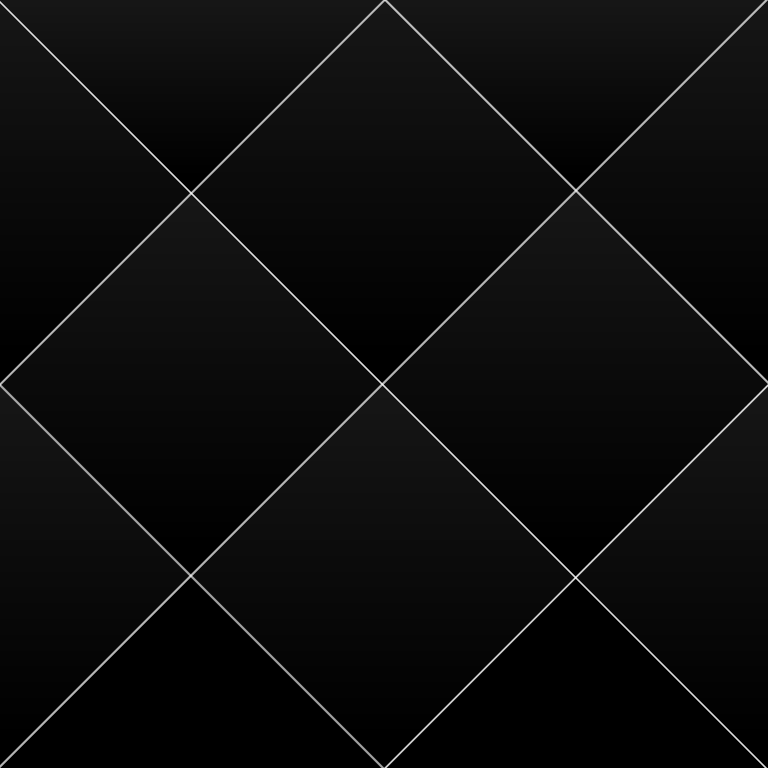
Give the GLSL for this pattern, as a Shadertoy shader.

```glsl
// Black diamond panels, two repeats across and two down, split by fine pale lines.
// The canvas is turned into diagonal coordinates whose integer cells are the panels;
// each panel fades downward to black, and each line varies a little in place and tone.

const float PANELS = 2.0;                        // repeats per side
const vec3 PANEL_TOP = vec3(0.085);              // shade at the upper corner
const float FADE_START = 0.08, FADE_END = 0.97;  // span of the fade, base to apex

// Per-line variation, ordered from the lower-left (falling) or upper-left (rising)
const vec3 FALLING_SHIFT = vec3(-0.0013, -0.0026, 0.0017);
const vec3 FALLING_TONE  = vec3(0.64, 0.86, 0.72);
const vec3 FALLING_WIDTH = vec3(0.0028, 0.0022, 0.0028);
const vec3 RISING_SHIFT  = vec3(0.0009, -0.0017, 0.0017);
const vec3 RISING_TONE   = vec3(0.70, 0.70, 0.84);
const vec3 RISING_WIDTH  = vec3(0.0027, 0.0029, 0.0022);

// Vertical fade of the panel that holds this point
float panelShade(vec2 diagonal, float height) {
    vec2 cell = floor(diagonal);
    float row = cell.x - cell.y;
    float halfHeight = 0.5 / PANELS;
    float base = (row - 1.0) * halfHeight;
    float apex = min((row + 1.0) * halfHeight, 1.0);  // clipped at the top edge
    float rise = (height - base) / (apex - base);
    float shade = clamp((rise - FADE_START) / (FADE_END - FADE_START), 0.0, 1.0);
    return shade * step(0.5, row);                    // lowest row is plain black
}

// Pixel coverage of a line, given distance to its centre
float lineCoverage(float dist, float width, float pixel) {
    float edge = (0.5 * width - abs(dist)) / pixel + 0.5;
    return clamp(edge, 0.0, min(1.0, width / pixel));
}

// Three parallel lines spaced by half the canvas
float lineSet(float along, float first, vec3 shift, vec3 tone, vec3 width, float pixel) {
    float light = 0.0;
    for (int i = 0; i < 3; i++) {
        float centre = (first + float(i)) / PANELS + shift[i];
        float dist = (along - centre) * inversesqrt(2.0);
        light = max(light, tone[i] * lineCoverage(dist, width[i], pixel));
    }
    return light;
}

void mainImage(out vec4 fragColor, in vec2 fragCoord) {
    vec2 uv = fragCoord / iResolution.xy;
    float pixel = 1.0 / min(iResolution.x, iResolution.y);
    vec2 diagonal = vec2(uv.x + uv.y, uv.x - uv.y);

    // Panels
    vec3 color = PANEL_TOP * panelShade(diagonal * PANELS, uv.y);

    // Lines, with a soft screen blend so crossings glow slightly
    float falling = lineSet(diagonal.x, 1.0, FALLING_SHIFT, FALLING_TONE, FALLING_WIDTH, pixel);
    float rising = lineSet(diagonal.y, -1.0, RISING_SHIFT, RISING_TONE, RISING_WIDTH, pixel);
    color = 1.0 - (1.0 - color) * (1.0 - falling) * (1.0 - rising);

    fragColor = vec4(color, 1.0);
}
```
